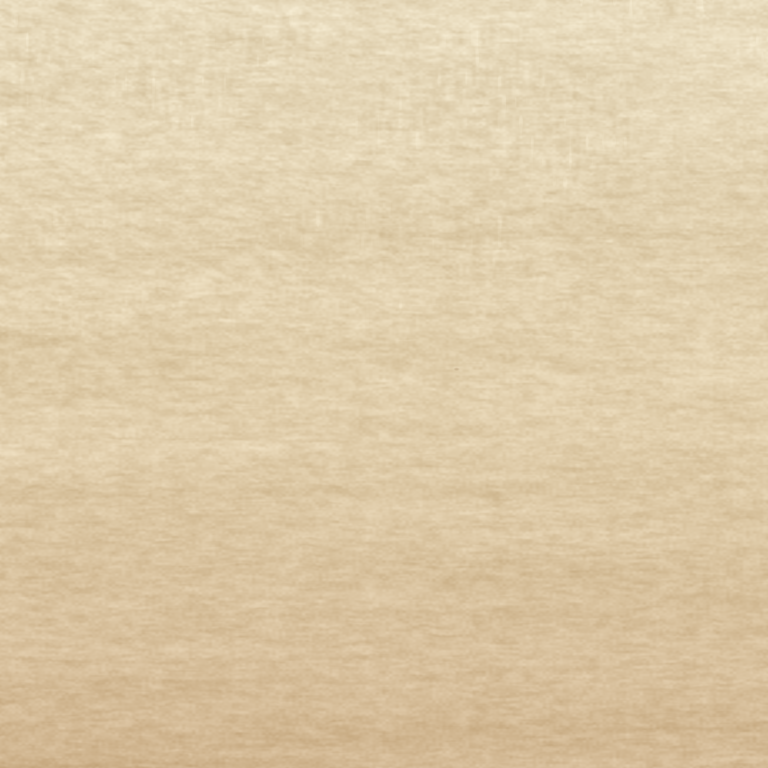
A three.js fragment shader for this texture:

```glsl
// Pale, fine-grained wood with horizontal fibres and short upright ray flecks.
varying vec2 vUv;

const vec3 TOP_COLOR = vec3(0.900, 0.845, 0.724);
const vec3 MIDDLE_COLOR = vec3(0.882, 0.810, 0.674);
const vec3 BOTTOM_COLOR = vec3(0.815, 0.708, 0.560);
const vec3 GRAIN_TINT = vec3(0.80, 1.00, 1.25);
const vec3 SPECK_SHADE = vec3(0.14, 0.17, 0.18);

const float BAND_STRENGTH = 0.028;
const float FIBRE_STRENGTH = 0.085;
const float MOTTLE_STRENGTH = 0.055;
const float GRIT_STRENGTH = 0.038;
const float RIPPLE_STRENGTH = 0.046;
const float FLECK_STRENGTH = 0.060;
const float SPECK_CELLS = 9.0;
const float SPECK_SHARE = 0.04;

float hash(vec2 p) {
  vec3 q = fract(vec3(p.xyx) * 0.1031);
  q += dot(q, q.yzx + 33.33);
  return fract((q.x + q.y) * q.z);
}

// Smooth value noise, centred on zero.
float noise(vec2 p) {
  vec2 cell = floor(p);
  vec2 f = fract(p);
  f = f * f * (3.0 - 2.0 * f);
  float low = mix(hash(cell), hash(cell + vec2(1.0, 0.0)), f.x);
  float high = mix(hash(cell + vec2(0.0, 1.0)), hash(cell + 1.0), f.x);
  return mix(low, high, f.y) - 0.5;
}

float fbm(vec2 p) {
  float sum = 0.0;
  float weight = 0.5;
  for (int i = 0; i < 3; i++) {
    sum += weight * noise(p);
    p = p * 2.03 + vec2(17.3, 41.7);
    weight *= 0.65;
  }
  return sum;
}

// Light falls off towards the bottom and the left side.
vec3 baseColor(vec2 uv) {
  float height = uv.y + 0.05 * (uv.x - 0.5) + 0.04 * fbm(uv * vec2(1.5, 6.0));
  vec3 color = mix(BOTTOM_COLOR, MIDDLE_COLOR, smoothstep(-0.12, 0.58, height));
  return mix(color, TOP_COLOR, smoothstep(0.42, 1.02, height));
}

// Long thin streaks overlaid with finer, shorter strands.
float fibres(vec2 p) {
  float sum = 0.22 * noise(p * vec2(3.0, 95.0));
  sum += 0.22 * noise(p * vec2(8.0, 160.0) + 13.0);
  sum += 0.55 * noise(p * vec2(48.0, 255.0) + 71.0);
  float strand = noise(p * vec2(32.0, 190.0) + 37.0);
  return sum - 0.22 * smoothstep(0.18, 0.48, strand) + 0.02;
}

// Upright flecks, gathered in patches on the upper part.
float rayFlecks(vec2 uv) {
  float patches = smoothstep(-0.10, 0.26, noise(uv * vec2(8.0, 17.0) + 5.0));
  float rays = noise(uv * vec2(175.0, 42.0) + 29.0);
  float bright = smoothstep(0.26, 0.44, noise(uv * vec2(140.0, 38.0) + 83.0));
  return (0.55 * rays + 0.45 * bright) * patches * smoothstep(0.38, 0.85, uv.y);
}

// Rare dark pores, each kept inside its own cell.
float specks(vec2 uv) {
  vec2 p = uv * SPECK_CELLS;
  vec2 cell = floor(p);
  vec2 center = 0.2 + 0.6 * vec2(hash(cell + 3.1), hash(cell + 8.7));
  float stretch = mix(1.0, 5.0, hash(cell + 5.9));
  float d = length((fract(p) - center) * vec2(1.0 / stretch, 1.0));
  float present = step(1.0 - SPECK_SHARE, hash(cell + 21.3));
  return present * (1.0 - smoothstep(0.004, 0.026, d)) / stretch;
}

void main() {
  // Gentle bends keep the grain from running perfectly straight.
  vec2 p = vUv;
  p.y += 0.006 * noise(vUv * vec2(3.0, 5.0));
  p.y += 0.0040 * noise(vUv * vec2(38.0, 55.0));

  float upper = smoothstep(0.15, 0.75, vUv.y);
  float bands = noise(p * vec2(1.0, 15.0)) + 0.8 * noise(p * vec2(1.8, 36.0) + 9.0);
  float mottle = fbm(p * vec2(60.0, 95.0));
  float grit = noise(vUv * vec2(230.0, 290.0) + 57.0);

  // Slanted ripples cross the fibres, strongest at the upper left.
  vec2 slanted = vec2(p.x + 0.9 * p.y, p.y + 0.25 * p.x);
  float ripple = noise(slanted * vec2(75.0, 170.0));
  ripple *= upper * (1.0 - 0.6 * vUv.x);

  float grain = BAND_STRENGTH * bands + FIBRE_STRENGTH * fibres(p);
  grain += MOTTLE_STRENGTH * mottle + GRIT_STRENGTH * grit;
  grain += RIPPLE_STRENGTH * ripple + FLECK_STRENGTH * rayFlecks(vUv);

  vec3 color = baseColor(vUv) + GRAIN_TINT * grain;
  color -= SPECK_SHADE * specks(vUv);
  gl_FragColor = vec4(color, 1.0);
}
```
